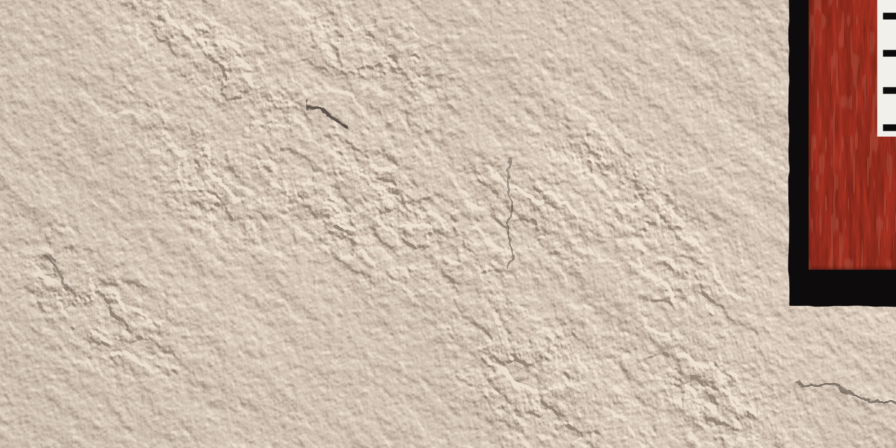
A WebGL 2 fragment shader for this texture:

```glsl
#version 300 es
precision highp float;
// Sunlit stucco wall with a red shutter corner and its shadow at the right.
// Plaster is a noise height field lit by finite differences; elliptical patches
// control its roughness, and rectangles build the shutter and its slats.
uniform vec2 u_resolution;
out vec4 outColor;

const vec2 LIGHT_DIR = vec2(0.47, 0.88);
const vec3 PLASTER = vec3(0.815, 0.755, 0.695);
const vec3 PLASTER_LIT = vec3(0.93, 0.885, 0.83);
const vec3 PLASTER_SHADE = vec3(0.64, 0.58, 0.53);
const vec3 RED_PAINT = vec3(0.58, 0.17, 0.115);
const vec3 WORN_PAINT = vec3(0.66, 0.33, 0.26);
const vec3 SHADOW = vec3(0.055, 0.045, 0.05);

// Rough patches: centre, then half lengths along and across the trowel stroke
const int PATCHES = 11;
const vec4 ROUGH[PATCHES] = vec4[](
  vec4(0.45, 0.60, 0.20, 0.08), vec4(0.22, 0.33, 0.24, 0.08),
  vec4(0.92, 0.52, 0.26, 0.11), vec4(0.73, 0.52, 0.20, 0.08),
  vec4(1.18, 0.52, 0.16, 0.09), vec4(1.42, 0.56, 0.22, 0.08),
  vec4(1.52, 0.36, 0.18, 0.08), vec4(1.20, 0.16, 0.26, 0.13),
  vec4(0.48, 0.87, 0.28, 0.08), vec4(0.84, 0.85, 0.18, 0.10),
  vec4(1.58, 0.10, 0.26, 0.10));

float hash(vec2 p) {
  return fract(sin(dot(p, vec2(127.1, 311.7))) * 43758.5453);
}

float noise(vec2 p) {
  vec2 i = floor(p), f = fract(p);
  f = f * f * (3.0 - 2.0 * f);
  return mix(mix(hash(i), hash(i + vec2(1, 0)), f.x),
             mix(hash(i + vec2(0, 1)), hash(i + vec2(1, 1)), f.x), f.y);
}

float fbm(vec2 p) {
  float sum = 0.0, amp = 0.5;
  for (int i = 0; i < 4; i++) {
    sum += amp * noise(p);
    p = mat2(1.6, 1.2, -1.2, 1.6) * p + 7.3;
    amp *= 0.5;
  }
  return sum;
}

// Axes along and across the strokes, which fall toward the lower right
vec2 strokeSpace(vec2 p) {
  return vec2(dot(p, vec2(0.77, -0.64)), dot(p, vec2(0.64, 0.77)));
}

float roughness(vec2 p) {
  float r = 0.0;
  vec2 warped = p + 0.12 * (vec2(fbm(p * 9.0), fbm(p * 9.0 + 31.0)) - 0.47);
  for (int i = 0; i < PATCHES; i++) {
    vec2 d = strokeSpace(warped - ROUGH[i].xy) / ROUGH[i].zw;
    r = max(r, exp(-dot(d, d)));
  }
  return r;
}

// Broken plaster plates over broad strokes and fine sand
float relief(vec2 p, float rough) {
  vec2 q = strokeSpace(p) * vec2(0.7, 1.0);
  float plates = smoothstep(0.40, 0.56, fbm(q * 24.0));
  float crumbs = fbm(p * 55.0 + 11.0);
  float strokes = fbm(q * vec2(5.0, 13.0) + 4.0);
  float sand = noise(p * 95.0) + 0.6 * noise(p * 170.0 + 5.0);
  return plates * mix(0.10, 0.62, rough) + crumbs * mix(0.45, 1.05, rough)
       + strokes * 0.9 + sand * 0.17;
}

// Thin wobbling crack between two points
float crack(vec2 p, vec2 a, vec2 b, float width) {
  p += 0.035 * (vec2(fbm(p * 28.0), fbm(p * 28.0 + 17.0)) - 0.47);
  vec2 ab = b - a;
  float t = clamp(dot(p - a, ab) / dot(ab, ab), 0.0, 1.0);
  return 1.0 - smoothstep(width * 0.3, width * 1.3, length(p - a - ab * t));
}

// Region to the right of and above a corner
float cornerMask(vec2 p, vec2 corner, float soft) {
  vec2 m = smoothstep(-soft, soft, p - corner);
  return m.x * m.y;
}

vec3 wall(vec2 p) {
  float rough = roughness(p), e = 0.0055;
  float slope = relief(p, rough) - relief(p + LIGHT_DIR * e, rough);
  float lit = clamp(slope * 4.5 + 0.12, -1.3, 1.0);
  vec3 col = mix(PLASTER, lit > 0.0 ? PLASTER_LIT : PLASTER_SHADE, abs(lit));
  col *= 0.97 + 0.06 * fbm(p * 3.0) + 0.012 * (p.x - 1.0);
  float cracks = crack(p, vec2(0.69, 0.765), vec2(0.765, 0.72), 0.005);
  cracks = max(cracks, 0.7 * crack(p, vec2(1.78, 0.15), vec2(2.02, 0.10), 0.004));
  cracks = max(cracks, 0.5 * crack(p, vec2(0.10, 0.43), vec2(0.17, 0.34), 0.004));
  cracks = max(cracks, 0.5 * crack(p, vec2(1.14, 0.64), vec2(1.14, 0.40), 0.003));
  return mix(col, vec3(0.27, 0.23, 0.21), cracks * 0.8);
}

vec3 paint(vec2 p) {
  float grain = fbm(p * vec2(130.0, 14.0));
  float scratch = smoothstep(0.62, 0.82, noise(p * vec2(160.0, 22.0) + 3.0));
  vec3 col = RED_PAINT * (0.78 + 0.48 * grain);
  col = mix(col, WORN_PAINT, scratch * 0.45);
  float rim = 1.0 - smoothstep(0.0, 0.012, min(p.x - 1.805, p.y - 0.398));
  return col * (1.0 - 0.22 * rim);
}

void main() {
  vec2 p = gl_FragCoord.xy / u_resolution.y;
  p.x *= 2.0 * u_resolution.y / u_resolution.x;
  float aa = 1.0 / u_resolution.y;
  vec3 col = wall(p);
  vec2 wobble = 0.004 * (vec2(noise(p * 45.0), noise(p * 45.0 + 9.0)) - 0.5);
  col = mix(col, SHADOW, cornerMask(p + wobble, vec2(1.761, 0.316), aa));
  col = mix(col, paint(p), cornerMask(p, vec2(1.805, 0.398), aa));
  // White louvre with evenly repeated dark gaps
  col = mix(col, vec3(0.95, 0.94, 0.92), cornerMask(p, vec2(1.958, 0.695), aa));
  float gapDist = abs(mod(p.y - 0.715 + 0.0415, 0.083) - 0.0415);
  float gap = 1.0 - smoothstep(0.0075 - aa, 0.0075 + aa, gapDist);
  col = mix(col, SHADOW, gap * cornerMask(p, vec2(1.971, 0.70), aa));
  outColor = vec4(col, 1.0);
}
```
